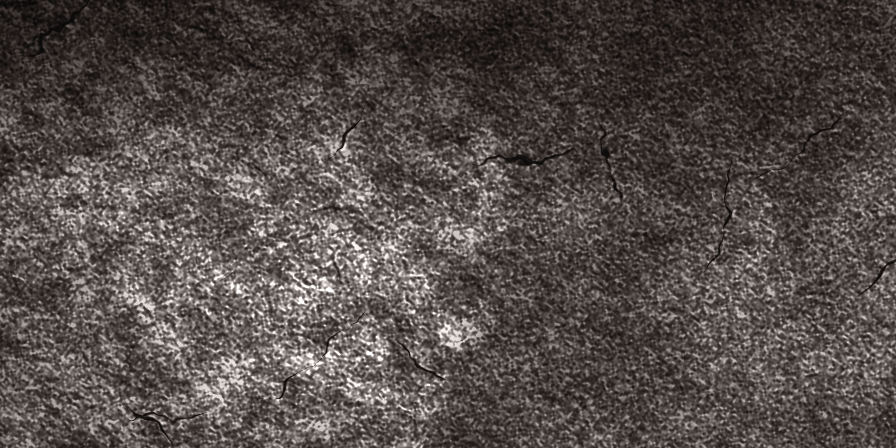
Write a WebGL 2 fragment shader that draws this texture.

```glsl
#version 300 es
precision highp float;
// Weathered dark stone: a pale, rough plate beside a smoother brown one.
// Relief from grain, lumps and two sizes of jagged ledge is lit by height
// differences; hashed, warped line segments add thin cracks with pale lips.

uniform vec2 u_resolution;
out vec4 fragColor;

const vec3  TINT = vec3(0.028, 0.0, -0.010);   // warm offset added to grey
const vec2  LIGHT = vec2(0.42, 0.91);          // direction toward the light
const float RELIEF_STEP = 0.0022;              // half span of height difference
const float BASE_TONE = 0.222;
const float GLOW = 0.18;
const float GRAIN_GAIN = 1.1;
const float SPECKLE_GAIN = 1.3;
const float LUMP_GAIN = 1.9;
const float HOLLOW_GAIN = 1.1;
const float LEDGE_GAIN = 0.95;
const float CHIP_GAIN = 0.6;
const int   CRACKS = 11;
const float CRACK_WIDTH = 0.0040;

float hash(vec2 p) {
  vec3 q = fract(p.xyx * 0.1031);
  q += dot(q, q.yzx + 33.33);
  return fract((q.x + q.y) * q.z);
}

float noise(vec2 p) {
  vec2 i = floor(p), f = fract(p);
  f = f * f * (3.0 - 2.0 * f);
  return mix(mix(hash(i), hash(i + vec2(1, 0)), f.x),
             mix(hash(i + vec2(0, 1)), hash(i + vec2(1, 1)), f.x), f.y);
}

vec2 noise2(vec2 p) {
  return vec2(noise(p), noise(p + vec2(37.2, 91.7))) - 0.5;
}

const mat2 TURN = mat2(0.8, 0.6, -0.6, 0.8);

float fbm(vec2 p) {
  float sum = 0.0, amp = 0.5;
  for (int i = 0; i < 4; i++) {
    sum += amp * noise(p);
    p = TURN * p * 2.03 + 11.3;
    amp *= 0.55;
  }
  return sum;
}

// Jagged coordinates shared by ledges, plate border and cracks
vec2 warp(vec2 p) {
  return p + 0.07 * noise2(p * 6.0) + 0.034 * noise2(TURN * p * 24.0)
           + 0.012 * noise2(p * 67.0 + 9.0);
}

float grain(vec2 p) {
  vec2 q = p + 0.008 * noise2(p * 47.0);
  return 0.5 * noise(TURN * q * 83.0) + 0.8 * noise(TURN * TURN * q * 140.0);
}

// Terraces of a warped height field
float ledges(vec2 p, float scale, float count) {
  float level = count * fbm(p * scale + 5.0);
  return floor(level) + smoothstep(0.0, 0.2, fract(level));
}

// x: dark cleft, y: pale lip on its lower side
vec2 cracks(vec2 p, float aspect, float pixel) {
  vec2 q = warp(p), result = vec2(0.0);
  float breakup = 0.1 + 1.0 * smoothstep(0.15, 0.7, noise(p * 31.0));
  for (int i = 0; i < CRACKS; i++) {
    float id = float(i) * 7.31 + 2.0;
    vec2 centre = vec2(aspect * (float(i) + hash(vec2(id, 1.0))) / float(CRACKS),
                       hash(vec2(id, 2.0)));
    float angle = 3.1416 * hash(vec2(id, 3.0));
    float reach = mix(0.07, 0.19, hash(vec2(id, 4.0)));
    vec2 along = vec2(cos(angle), sin(angle)), d = q - centre;
    float u = dot(d, along) / reach;
    float v = dot(d, vec2(-along.y, along.x));
    float taper = max(1.0 - u * u, 0.0);
    float width = CRACK_WIDTH * taper * breakup;
    float cleft = 1.0 - smoothstep(width - pixel, width + pixel, abs(v));
    float lip = exp(-abs(v + 0.009) / 0.004);
    result = max(result, vec2(cleft * smoothstep(0.0, 0.3, taper), lip * taper));
  }
  return result;
}

void main() {
  float pixel = 1.0 / u_resolution.y;
  vec2 p = gl_FragCoord.xy * pixel;
  float aspect = u_resolution.x * pixel;
  vec2 s = vec2(p.x * 2.0 / aspect, p.y);
  vec2 e = LIGHT * RELIEF_STEP;

  // Broad tone: pale left plate, dim upper edge, faint glow at lower right
  float plate = smoothstep(1.2, 1.12, warp(s).x + 0.35 * abs(s.y - 0.5));
  vec2 g = TURN * (s - vec2(0.74, 0.34)) * vec2(1.3, 1.9);
  float glow = exp(-dot(g, g));
  vec2 r = (s - vec2(1.9, 0.38)) * vec2(2.2, 2.6);
  float tone = BASE_TONE + GLOW * glow * mix(0.15, 1.0, plate)
             + 0.07 * exp(-dot(r, r));
  float corner = smoothstep(1.3, 0.0, s.x);
  tone *= mix(1.0, mix(0.62, 0.36, corner), smoothstep(0.45, 1.0, s.y));
  tone *= 0.66 + 0.72 * fbm(warp(p) * 5.5 + 20.0);

  // Relief lit along the light direction
  vec2 lo = warp(p - e), hi = warp(p + e);
  float rough = mix(0.65, 1.2, plate);
  float shade = GRAIN_GAIN * (grain(p - e) - grain(p + e));
  shade += SPECKLE_GAIN * (noise(TURN * p * 185.0 + 3.0) - 0.5);
  shade += LUMP_GAIN * rough * (fbm((p - 2.0 * e) * 13.0) - fbm((p + 2.0 * e) * 13.0));
  shade += HOLLOW_GAIN * rough * (fbm(warp(p) * 19.0 + 40.0) - 0.46);
  float broken = smoothstep(0.42, 0.72, noise(p * 8.0 + 60.0));
  shade += LEDGE_GAIN * rough * broken * (ledges(lo, 2.4, 7.0) - ledges(hi, 2.4, 7.0));
  float chipped = smoothstep(0.45, 0.8, noise(TURN * p * 13.0 + 31.0));
  shade += CHIP_GAIN * rough * chipped * (ledges(lo, 6.5, 4.0) - ledges(hi, 6.5, 4.0));
  float grey = tone * exp(clamp(shade, -1.7, 0.85));

  // Cracks
  vec2 crack = cracks(p, aspect, pixel);
  grey *= 1.0 + 0.35 * crack.y;
  grey = mix(grey, 0.03, 0.9 * crack.x);

  vec3 colour = grey + TINT * smoothstep(0.0, 0.15, grey);
  fragColor = vec4(clamp(colour, 0.0, 1.0), 1.0);
}
```
